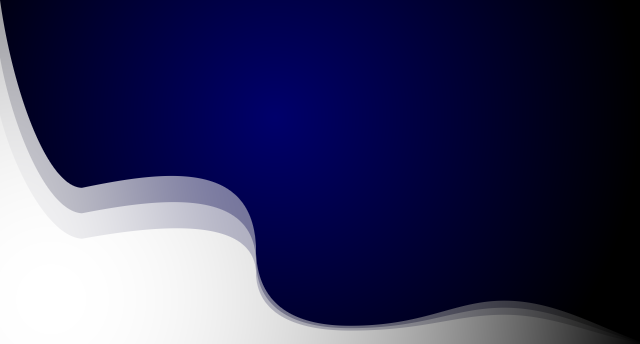
Write a WebGL 1 fragment shader that draws this background.

```glsl
precision highp float;

uniform vec2 u_resolution;

// Backdrop glow
const vec3 GLOW_COLOR = vec3(0.0, 0.0, 0.42);
const vec2 GLOW_CENTER = vec2(0.43, 0.66);
const float GLOW_RADIUS = 1.06;

// Wave sheets
const vec2 SHEEN_CENTER = vec2(0.08, 0.13);
const float SHEEN_RADIUS = 1.73;
const float SHEEN_FALLOFF = 2.2;
const float VEIL_LEFT = 0.8;
const float VEIL_RIGHT = 0.52;
const float VEIL_FADE_END = 0.39;

// Wave knots: x, height of the top sheet, drop to each following sheet
const vec3 KNOT_START = vec3(0.0, 1.0, 0.167);
const vec3 KNOT_SHELF = vec3(0.128, 0.454, 0.074);
const vec3 KNOT_CLIFF = vec3(0.4, 0.275, 0.034);
const vec3 KNOT_VALLEY = vec3(0.547, 0.053, 0.007);
const vec3 KNOT_CREST = vec3(0.788, 0.126, 0.0205);
const vec3 KNOT_END = vec3(1.0, 0.007, 0.002);

vec3 bezier(vec3 a, vec3 b, vec3 c, vec3 d, float t) {
  float s = 1.0 - t;
  return s * s * s * a + 3.0 * s * s * t * b + 3.0 * s * t * t * c + t * t * t * d;
}

vec3 bezierTangent(vec3 a, vec3 b, vec3 c, vec3 d, float t) {
  float s = 1.0 - t;
  return 3.0 * (s * s * (b - a) + 2.0 * s * t * (c - b) + t * t * (d - c));
}

// Finds the wave point and tangent above a given x
void waveAt(float x, out vec3 point, out vec3 tangent) {
  vec3 a = KNOT_START;
  vec3 b = vec3(0.02, 0.734, 0.109);
  vec3 c = vec3(0.074, 0.457, 0.072);
  vec3 d = KNOT_SHELF;
  if (x > KNOT_CREST.x) {
    a = KNOT_CREST;
    b = vec3(0.866, 0.126, 0.0205);
    c = vec3(0.931, 0.053, 0.0145);
    d = KNOT_END;
  } else if (x > KNOT_VALLEY.x) {
    a = KNOT_VALLEY;
    b = vec3(0.664, 0.053, 0.007);
    c = vec3(0.71, 0.126, 0.0205);
    d = KNOT_CREST;
  } else if (x > KNOT_CLIFF.x) {
    a = KNOT_CLIFF;
    b = vec3(0.401, 0.118, 0.012);
    c = vec3(0.456, 0.053, 0.007);
    d = KNOT_VALLEY;
  } else if (x > KNOT_SHELF.x) {
    a = KNOT_SHELF;
    b = vec3(0.26, 0.505, 0.077);
    c = vec3(0.397, 0.536, 0.085);
    d = KNOT_CLIFF;
  }

  // Bisection works because x grows steadily along each segment
  float t = 0.5;
  float stepSize = 0.25;
  for (int i = 0; i < 18; i++) {
    t += bezier(a, b, c, d, t).x < x ? stepSize : -stepSize;
    stepSize *= 0.5;
  }
  point = bezier(a, b, c, d, t);
  tangent = bezierTangent(a, b, c, d, t);
}

void main() {
  vec2 uv = gl_FragCoord.xy / u_resolution;
  float aspect = u_resolution.x / u_resolution.y;
  vec2 toSquare = vec2(aspect, 1.0);

  // Blue glow fading to black
  float glowDistance = length((uv - GLOW_CENTER) * toSquare);
  vec3 color = GLOW_COLOR * max(0.0, 1.0 - glowDistance / GLOW_RADIUS);

  // White sheen darkening toward the right
  float sheenDistance = length((uv - SHEEN_CENTER) * toSquare) / SHEEN_RADIUS;
  vec3 sheen = vec3(max(0.0, 1.0 - pow(sheenDistance, SHEEN_FALLOFF)));
  float veil = mix(VEIL_LEFT, VEIL_RIGHT, smoothstep(0.0, VEIL_FADE_END, uv.x));

  // Two translucent sheets, then an opaque one
  vec3 point, tangent;
  waveAt(uv.x, point, tangent);
  for (int i = 0; i < 3; i++) {
    float layer = float(i);
    vec2 along = vec2(tangent.x * aspect, tangent.y - layer * tangent.z);
    float depth = point.y - layer * point.z - uv.y;
    float edgeDistance = depth * along.x / max(length(along), 1e-5);
    float coverage = clamp(0.5 + edgeDistance * u_resolution.y, 0.0, 1.0);
    float opacity = i == 2 ? 1.0 : veil;
    color = mix(color, sheen, coverage * opacity);
  }

  gl_FragColor = vec4(color, 1.0);
}
```
